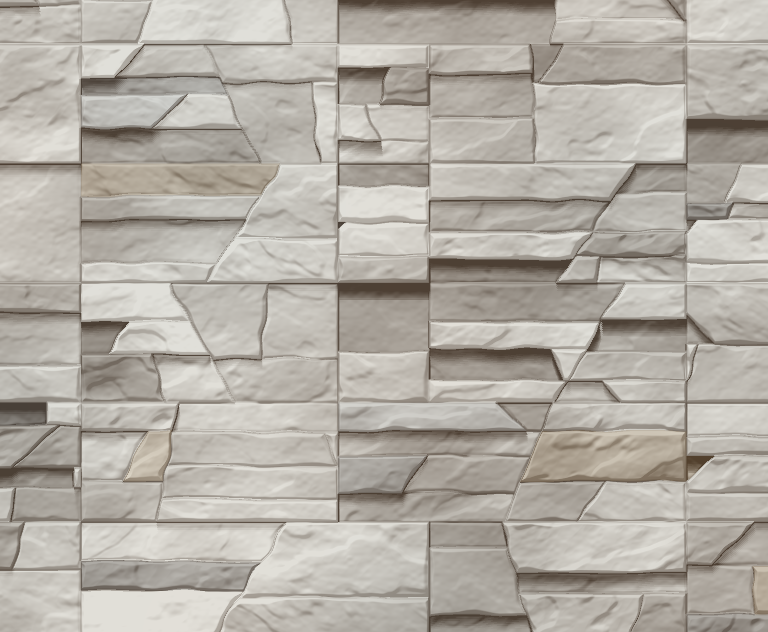
This texture is drawn by a WebGL 2 fragment shader. Its source:

```glsl
#version 300 es
precision highp float;
// Wall of stacked pale ledge stones: panels are cut into slanted blocks, thin
// ledges and ledge ends, in turn proud and recessed. The resulting height
// field, with torn relief, is lit from above and casts soft shadows downward.
#define PANEL_H 0.189
#define PERIOD 0.551
#define WIDE 0.407
#define PROTRUDE 0.03
#define CHIP 0.009
#define RELIEF 0.03
#define SHADOW 0.78
#define BASE_TONE 0.69
#define TONE_SPREAD 0.36
#define DARK vec3(0.39, 0.35, 0.31)
#define LIGHT vec3(0.85, 0.845, 0.82)

uniform vec2 u_resolution;
out vec4 fragColor;

struct Stone { float seed, depth, edge; };

float hash(vec2 p) {
  vec3 q = fract(p.xyx * 0.1031);
  q += dot(q, q.yzx + 33.33);
  return fract((q.x + q.y) * q.z);
}

float noise(vec2 p) {
  vec2 i = floor(p), f = fract(p);
  f = f * f * (3.0 - 2.0 * f);
  return mix(mix(hash(i), hash(i + vec2(1, 0)), f.x),
             mix(hash(i + vec2(0, 1)), hash(i + vec2(1, 1)), f.x), f.y);
}

// Layered noise: x holds soft swells, y holds sharp creases.
vec2 rockNoise(vec2 p) {
  vec2 sum = vec2(0.0);
  float amp = 0.55;
  for (int i = 0; i < 4; i++) {
    float n = noise(p);
    sum += amp * vec2(n, abs(2.0 * n - 1.0));
    p = mat2(1.6, 1.2, -1.2, 1.6) * p + 7.3;
    amp *= 0.44;
  }
  return sum;
}

float newSeed(float seed, float branch) {
  return floor(hash(vec2(seed, branch + 3.0)) * 997.0);
}

// Signed distance to a leaning cut that crosses the panel at x = at.
float slantCut(vec2 p, float at, float lean) {
  return (p.x - at - lean * (p.y - 0.5 * PANEL_H)) / sqrt(1.0 + lean * lean);
}

Stone findStone(vec2 p) {
  // Panel: wide and narrow columns, sometimes joined.
  float row = floor((p.y + 0.015) / PANEL_H);
  float x = p.x - 0.128 - mod(row, 2.0) * WIDE + 4.0 * PERIOD;
  float column = floor(x / PERIOD), width = PERIOD;
  vec2 q = vec2(x - column * PERIOD, p.y + 0.015 - row * PANEL_H);
  float seed = newSeed(row + 11.0, column * 7.0), first = WIDE;
  if (mod(row, 2.0) > 0.5) first = PERIOD - WIDE;
  if (hash(vec2(seed, 1.0)) > 0.4) {
    bool second = q.x > first;
    width = second ? PERIOD - first : first;
    if (second) { q.x -= first; seed = newSeed(seed, 2.0); }
  }
  float edge = min(min(q.x, width - q.x), min(q.y, PANEL_H - q.y));
  q += (vec2(noise(p * 32.0), noise(p * vec2(24.0, 9.0) + 19.0)) - 0.5) * vec2(0.01, 0.005);

  // Block: one leaning cut through a wide panel.
  if (width > 0.2) {
    float at = width * mix(0.3, 0.7, hash(vec2(seed, 4.0)));
    float cut = slantCut(q, at, 2.0 * (hash(vec2(seed, 5.0)) - 0.5));
    edge = min(edge, abs(cut));
    seed = newSeed(seed, cut > 0.0 ? 6.0 : 7.0);
  }

  // Ledges: one to four uneven layers.
  float count = 1.0 + floor(0.6 + 3.35 * hash(vec2(seed, 8.0))), layer = 0.0;
  for (float k = 1.0; k < 4.0; k++) {
    if (k >= count) break;
    float border = PANEL_H * (k + 0.75 * (hash(vec2(seed, 20.0 + k)) - 0.5)) / count;
    edge = min(edge, abs(q.y - border));
    if (q.y > border) layer = k;
  }
  float proud = mod(layer + floor(2.0 * hash(vec2(seed, 9.0))), 2.0);
  seed = newSeed(seed, 30.0 + layer);

  // Ends: some ledges are cut once more.
  if (count > 1.5 && hash(vec2(seed, 10.0)) > 0.5) {
    float cut = slantCut(q, width * hash(vec2(seed, 11.0)), 2.6 * (hash(vec2(seed, 12.0)) - 0.5));
    edge = min(edge, abs(cut));
    if (cut > 0.0) { seed = newSeed(seed, 13.0); proud = 1.0 - 0.6 * proud; }
  }
  return Stone(seed, 0.66 * proud + 0.34 * hash(vec2(seed, 18.0)), max(edge, 0.0));
}

// Broken surface: torn flakes and creases over swells, with chipped rims.
float surfaceHeight(vec2 p) {
  Stone s = findStone(p);
  vec2 q = p * vec2(9.0, 14.0) + s.seed * vec2(0.37, 0.73);
  q.y += (hash(vec2(s.seed, 14.0)) - 0.5) * 1.3 * q.x;
  vec2 rock = rockNoise(q);
  float steps = rock.x * 3.9;
  float flakes = floor(steps) + smoothstep(0.72, 1.0, fract(steps));
  float rough = mix(0.25, 1.0, hash(vec2(s.seed, 15.0)) * (0.45 + 0.55 * s.depth));
  float relief = 0.65 * rock.x + 0.14 * flakes - 0.26 * rock.y;
  float chip = noise(p * vec2(24.0, 40.0));
  float rim = 1.0 - smoothstep(0.0, 0.002 + CHIP * chip * chip, s.edge);
  return PROTRUDE * s.depth * (1.0 - 0.25 * rim) + RELIEF * rough * relief
    + 0.0006 * noise(p * vec2(110.0, 150.0));
}

float castShadow(vec2 p, float ground) {
  float shade = 0.0;
  for (float i = 0.0; i < 10.0; i++) {
    float reach = 0.0012 + i * 0.0028;
    float rise = PROTRUDE * findStone(p + reach * vec2(-0.12, 1.0)).depth - ground - 0.8 * reach;
    shade = max(shade, smoothstep(-0.001, 0.021, rise));
  }
  return shade;
}

vec3 shadeWall(vec2 p) {
  float e = max(0.0019, 0.6 / u_resolution.y);
  vec2 slope = vec2(surfaceHeight(p + vec2(e, 0)) - surfaceHeight(p - vec2(e, 0)),
                    surfaceHeight(p + vec2(0, e)) - surfaceHeight(p - vec2(0, e))) / (2.0 * e);
  vec3 lamp = normalize(vec3(-0.25, 0.6, 0.75));
  float lit = dot(normalize(vec3(-slope * vec2(0.7, 1.0), 1.0)), lamp) - lamp.z;

  // Tone and tint of each stone.
  Stone s = findStone(p);
  float kind = hash(vec2(s.seed, 16.0));
  float mottle = rockNoise(p * vec2(6.0, 9.0) + s.seed).x - 0.46;
  float gray = step(0.92, kind), tan_ = step(kind, 0.06);
  float tone = BASE_TONE + TONE_SPREAD * (hash(vec2(s.seed, 17.0)) - 0.5) + 0.2 * s.depth;
  tone += 0.45 * mottle - gray * (0.28 + 0.5 * mottle) - 0.15 * tan_;
  tone += clamp(lit, -0.36, 0.18) * 1.05;
  tone -= SHADOW * castShadow(p, PROTRUDE * s.depth);
  tone -= 0.15 * (1.0 - smoothstep(0.0, 0.0025, s.edge));

  // Uneven light over the whole wall.
  vec2 c = p - vec2(0.68, 0.52);
  tone += 0.3 * (noise(p * 2.6 + 4.0) - 0.5) - 0.18 * dot(c, c);

  float warmth = noise(p * 3.0 + 31.0) - 0.4;
  vec3 color = mix(DARK, LIGHT, clamp(tone, -0.2, 1.06));
  return color + warmth * vec3(0.02, 0.0, -0.01)
    + gray * vec3(-0.01, 0.0, 0.01) + tan_ * vec3(0.02, 0.0, -0.03);
}

void main() {
  // Two diagonal samples smooth the stone borders.
  vec3 color = shadeWall((gl_FragCoord.xy + 0.25) / u_resolution.y)
             + shadeWall((gl_FragCoord.xy - 0.25) / u_resolution.y);
  fragColor = vec4(0.5 * color, 1.0);
}
```
